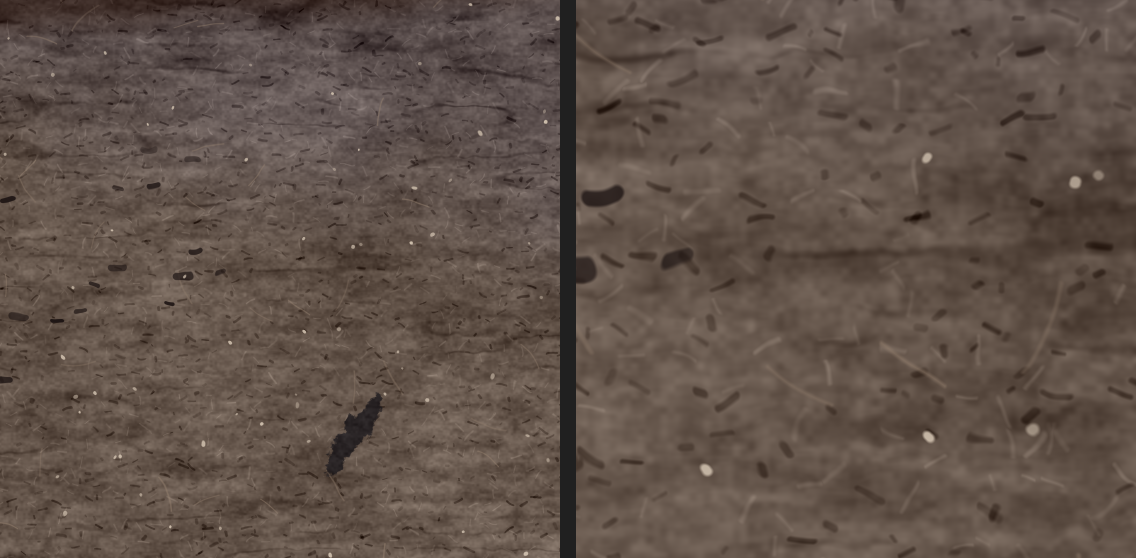
Left, the full canvas; right, a detail of the centre.
Give the GLSL for this texture, as a Shadertoy shader.

```glsl
// Trampled muddy ground with horizontal creases, straw, pits and pale grit.

const vec3 EARTH      = vec3(0.405, 0.345, 0.303);
const vec3 GREY_EARTH = vec3(0.390, 0.342, 0.335);
const vec3 RED_SHADE  = vec3(0.215, 0.145, 0.120);
const vec3 STRAW      = vec3(0.580, 0.500, 0.430);
const vec3 GRIT       = vec3(0.800, 0.740, 0.670);
const vec3 PIT        = vec3(0.120, 0.085, 0.080);
const vec3 CHAR       = vec3(0.140, 0.122, 0.130);
const vec3 TONE_TINT  = vec3(1.00, 0.98, 0.94);

const float GRAIN_AMOUNT  = 0.13;
const float STREAK_AMOUNT = 0.20;
const float PATCH_AMOUNT  = 0.13;
const float CREASE_DEPTH  = 0.085;
const float EDGE_SOFTNESS = 0.0013;
const vec2  CHAR_FOOT     = vec2(0.592, 0.160);
const vec2  CHAR_TIP      = vec2(0.675, 0.283);

float hash(vec2 p) {
    vec3 q = fract(p.xyx * vec3(0.1031, 0.1030, 0.0973));
    q += dot(q, q.yzx + 33.33);
    return fract((q.x + q.y) * q.z);
}

float noise(vec2 p) {
    vec2 cell = floor(p), f = fract(p);
    f = f * f * (3.0 - 2.0 * f);
    return mix(mix(hash(cell), hash(cell + vec2(1, 0)), f.x),
               mix(hash(cell + vec2(0, 1)), hash(cell + vec2(1, 1)), f.x), f.y);
}

float fbm(vec2 p) {
    float sum = 0.0, weight = 0.5;
    for (int i = 0; i < 4; i++) {
        sum += weight * noise(p);
        p = p * 2.03 + 17.7;
        weight *= 0.5;
    }
    return sum / 0.9375;
}

// Scattered bent capsules; size = (half length, half width), tilt = angle spread.
float scatter(vec2 p, float cells, float chance, vec2 size, float tilt, float seed) {
    float cover = 0.0;
    vec2 home = floor(p * cells);
    for (int j = -1; j <= 1; j++)
    for (int i = -1; i <= 1; i++) {
        vec2 cell = home + vec2(i, j);
        vec2 key = cell + seed * 31.0 + 50.0;
        if (hash(key) > chance) continue;
        vec2 center = (cell + vec2(hash(key + 7.3), hash(key + 19.1))) / cells;
        float angle = (hash(key + 41.7) - 0.5) * tilt;
        float scale = mix(0.5, 1.0, hash(key + 63.9));
        vec2 d = p - center;
        vec2 q = vec2(d.x * cos(angle) + d.y * sin(angle),
                      d.y * cos(angle) - d.x * sin(angle));
        q.y += (hash(key + 87.1) - 0.5) * 16.0 * q.x * q.x;
        q.x -= clamp(q.x, -size.x * scale, size.x * scale);
        float soft = max(EDGE_SOFTNESS, 0.7 / iResolution.y);
        float mask = 1.0 - smoothstep(-soft, soft, length(q) - size.y * scale);
        cover = max(cover, mask * mix(0.45, 1.0, hash(key + 101.3)));
    }
    return cover;
}

// Ragged charred streak between two ends.
float charStreak(vec2 p) {
    vec2 axis = CHAR_TIP - CHAR_FOOT;
    float along = clamp(dot(p - CHAR_FOOT, axis) / dot(axis, axis), 0.0, 1.0);
    float radius = 0.008 + 0.014 * sin(3.14159 * along);
    float ragged = (fbm(p * 75.0) - 0.5) * 0.030;
    float d = length(p - CHAR_FOOT - axis * along) - radius + ragged;
    return 1.0 - smoothstep(-0.003, 0.003, d);
}

void mainImage(out vec4 fragColor, in vec2 fragCoord) {
    vec2 p = fragCoord / iResolution.y;
    vec2 warp = vec2(noise(p * 60.0), noise(p * 60.0 + 40.0)) - 0.5;
    vec2 rough = p + warp * 0.006;

    // Broad colour zones: brown centre, greyer upper right, reddish top edge.
    float patches = fbm(p * 5.0 + 3.0);
    float grey = smoothstep(0.45, 0.95, p.y + 0.25 * (p.x - 0.5) + 0.3 * (patches - 0.5));
    vec3 color = mix(EARTH, GREY_EARTH, grey);

    // Soil tone: fine grain, flattened streaks and soft patches.
    float streaks = fbm(rough * vec2(14.0, 55.0));
    float grain = 0.6 * noise(rough * vec2(105.0, 150.0)) + 0.4 * noise(p * 230.0);
    float tone = GRAIN_AMOUNT * (grain - 0.5) + STREAK_AMOUNT * (streaks - 0.5)
               + PATCH_AMOUNT * (patches - 0.5);

    // Thin horizontal creases, stronger in the upper band.
    float ridge = 1.0 - abs(2.0 * noise(rough * vec2(6.0, 34.0) + 9.0) - 1.0);
    float band = smoothstep(0.68, 0.85, p.y);
    float broken = smoothstep(0.40, 0.65, fbm(p * vec2(12.0, 25.0) + 70.0));
    tone -= CREASE_DEPTH * smoothstep(0.78, 1.0, ridge) * broken * (0.8 + 0.6 * band);
    tone -= 0.035 * band * (1.2 - p.x);

    // Dark crumbs and pale chaff.
    tone -= 0.15 * scatter(rough, 36.0, 0.38, vec2(0.008, 0.0022), 1.2, 1.0);
    tone -= 0.13 * scatter(rough, 48.0, 0.25, vec2(0.003, 0.0026), 6.28, 2.0);
    tone += 0.085 * scatter(rough, 42.0, 0.45, vec2(0.009, 0.0015), 3.14, 3.0);
    color += tone * TONE_TINT;

    float shade = smoothstep(0.92, 1.01, p.y + 0.10 * (patches - 0.5) - 0.03 * p.x);
    color = mix(color, RED_SHADE + tone * 0.6, 0.8 * shade);

    // Long straws, pits on the left, the charred streak and bright grit.
    float straw = scatter(p + warp * 0.002, 9.0, 0.38, vec2(0.034, 0.0015), 3.14, 4.0);
    color = mix(color, STRAW, 0.55 * straw * (1.0 - 0.5 * shade));
    float pitZone = (1.0 - smoothstep(0.36, 0.46, p.x))
                  * smoothstep(0.22, 0.28, p.y) * (1.0 - smoothstep(0.70, 0.78, p.y));
    float pits = scatter(rough, 15.0, 0.40, vec2(0.012, 0.0065), 0.7, 5.0);
    color = mix(color, PIT, pits * pitZone);
    color = mix(color, CHAR + 0.10 * (grain - 0.5), 0.93 * charStreak(p));
    float grit = scatter(rough, 14.0, 0.27, vec2(0.0008, 0.0036), 3.14, 6.0);
    color = mix(color, GRIT, grit);

    fragColor = vec4(clamp(color, 0.0, 1.0), 1.0);
}
```
